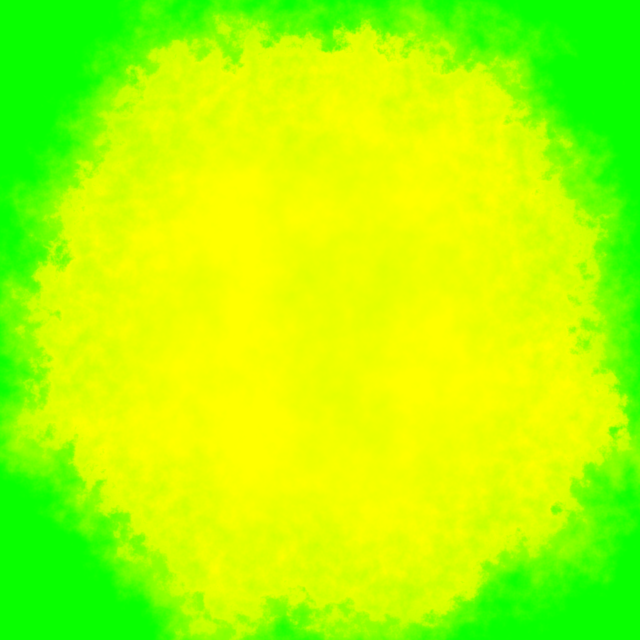
This background is drawn by a WebGL 2 fragment shader. Its source:

```glsl
#version 300 es
precision highp float;
// Draws a ragged yellow paint blot with a speckled rim on a bright green ground.

uniform vec2 u_resolution;
out vec4 fragColor;

const vec3 GREEN = vec3(0.03, 1.0, 0.0);
const vec3 YELLOW = vec3(1.0, 1.0, 0.0);
const vec2 CENTER = vec2(0.495, 0.492);
const float RADIUS = 0.442;
const float RAGGED = 0.075;      // broad raggedness of the rim
const float GRAIN = 0.095;       // fine speckle of the rim
const float HAZE_WIDTH = 0.105;  // reach of the thin paint outside the rim
const float HAZE_LEVEL = 0.56;

// Rim lobes: angle in degrees, angular width in radians, height
const int LOBE_COUNT = 12;
const vec3 LOBES[LOBE_COUNT] = vec3[](
    vec3(-18.0, 0.10, 0.050), vec3(-38.0, 0.20, 0.040),
    vec3(-65.0, 0.10, 0.045), vec3(-80.0, 0.08, 0.028),
    vec3(-109.0, 0.11, 0.052), vec3(-140.0, 0.16, -0.016),
    vec3(-161.0, 0.07, 0.022), vec3(165.0, 0.14, -0.014),
    vec3(118.0, 0.14, 0.042), vec3(73.0, 0.13, 0.026),
    vec3(52.0, 0.11, 0.048), vec3(4.0, 0.15, -0.012));

// Random unit gradient for a lattice cell
vec2 gradient(vec2 cell) {
    uvec2 q = uvec2(ivec2(cell)) * uvec2(1597u, 3571u);
    uint h = (q.x ^ q.y) * 27449u;
    h = (h ^ (h >> 15)) * 73939u;
    h = (h ^ (h >> 13)) * 51749u;
    float angle = float((h >> 8) & 65535u) * 6.2832 / 65536.0;
    return vec2(cos(angle), sin(angle));
}

float gradientNoise(vec2 p) {
    vec2 cell = floor(p);
    vec2 f = p - cell;
    vec2 w = f * f * f * (f * (f * 6.0 - 15.0) + 10.0);
    float a = dot(gradient(cell), f);
    float b = dot(gradient(cell + vec2(1, 0)), f - vec2(1, 0));
    float c = dot(gradient(cell + vec2(0, 1)), f - vec2(0, 1));
    float d = dot(gradient(cell + vec2(1, 1)), f - vec2(1, 1));
    return mix(mix(a, b, w.x), mix(c, d, w.x), w.y);
}

// Layered noise, each octave turned and about twice as fine
float fbm(vec2 p) {
    const mat2 TURN = mat2(1.6, 1.2, -1.2, 1.6);
    float sum = 0.0;
    float amplitude = 1.0;
    for (int i = 0; i < 4; i++) {
        sum += amplitude * gradientNoise(p);
        p = TURN * p + 17.3;
        amplitude *= 0.6;
    }
    return sum;
}

// Distance from the center to the rim in one direction
float rimRadius(float angle) {
    float radius = RADIUS;
    for (int i = 0; i < LOBE_COUNT; i++) {
        vec3 lobe = LOBES[i];
        float falloff = (cos(angle - radians(lobe.x)) - 1.0) / (lobe.y * lobe.y);
        radius += lobe.z * exp(falloff);
    }
    return radius;
}

void main() {
    vec2 uv = gl_FragCoord.xy / u_resolution;
    vec2 p = uv - CENTER;

    float broad = fbm(uv * 9.0 + 3.7);
    float fine = fbm(uv * 34.0 + 41.0);
    float cloud = fbm(uv * 4.5 + 80.0);

    // Depth inside the rim, positive within the blot
    float depth = rimRadius(atan(p.y, p.x)) - length(p);
    float edge = depth + RAGGED * broad * 0.6 + GRAIN * fine * 0.45;

    // Thin paint fading into the ground
    float hazeEdge = depth + 0.06 * cloud + 0.035 * broad + 0.03 * fine;
    float haze = HAZE_LEVEL * smoothstep(-HAZE_WIDTH, 0.015, hazeEdge);

    // Full paint, mottled more strongly near the rim
    float nearRim = 1.0 - smoothstep(0.0, 0.24, depth);
    float mottle = 0.035 + 0.08 * cloud + 0.04 * broad + 0.03 * fine;
    float body = 1.0 - max(mottle, 0.0) - nearRim * (0.09 + 0.10 * fine + 0.06 * broad);

    float cover = smoothstep(-0.018, 0.020, edge);
    float paint = clamp(mix(haze, body, cover), 0.0, 1.0);
    fragColor = vec4(mix(GREEN, YELLOW, paint), 1.0);
}
```
